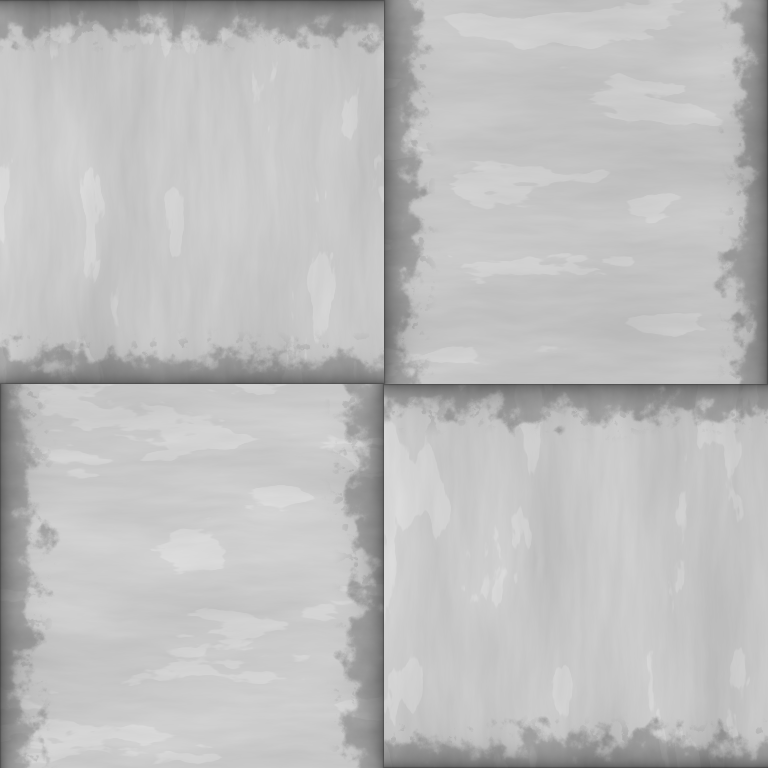
A three.js fragment shader for this pattern:

```glsl
// Two by two checker of pale brushed slabs with alternating grain and grimy, shaded ends.
varying vec2 vUv;

const float TILES = 2.0;              // slabs across and down
const float BASE_GREY = 0.778;
const float CLOUD_DEPTH = 0.13;       // broad tonal drift along the grain
const float FIBRE_DEPTH = 0.035;      // fine streaks
const float FLAKE_LIFT = 0.038;       // pale flakes
const float FLAKE_LEVEL = 0.63;       // higher gives fewer flakes
const vec2 CLOUD_SCALE = vec2(7.0, 1.8);
const vec2 FLAKE_SCALE = vec2(13.0, 4.2);
const vec2 FIBRE_SCALE = vec2(60.0, 9.0);
const float GRIME_REACH = 0.078;      // distances are in slab widths
const float GRIME_RAGGED = 0.17;
const float GRIME_DEPTH = 0.19;
const float SHADOW_WIDTH = 0.032;
const float SHADOW_DEPTH = 0.40;
const float SEAM_WIDTH = 0.005;
const float SEAM_DEPTH = 0.22;

float hash(vec2 p) {
  return fract(sin(dot(p, vec2(127.1, 311.7))) * 43758.5453);
}

float noise(vec2 p) {
  vec2 i = floor(p);
  vec2 f = fract(p);
  f = f * f * (3.0 - 2.0 * f);
  return mix(mix(hash(i), hash(i + vec2(1.0, 0.0)), f.x),
             mix(hash(i + vec2(0.0, 1.0)), hash(i + vec2(1.0, 1.0)), f.x), f.y);
}

float fbm(vec2 p) {
  float sum = 0.0;
  float weight = 0.5;
  for (int i = 0; i < 5; i++) {
    sum += weight * noise(p);
    p = mat2(1.6, 1.2, -1.2, 1.6) * p + 7.3;
    weight *= 0.5;
  }
  return sum / 0.96875;
}

// Slab face with its grain running along y.
float slabFace(vec2 p, vec2 seed) {
  vec2 bent = p + vec2(0.035, 0.05) * (vec2(fbm(p * 5.0 + seed), fbm(p * 5.0 - seed)) - 0.5);
  float cloud = fbm(bent * CLOUD_SCALE + seed) - 0.5;
  float fibre = fbm(bent * FIBRE_SCALE + seed + 31.0) - 0.5;
  float flake = fbm(bent * FLAKE_SCALE + seed + 57.0);
  flake = smoothstep(FLAKE_LEVEL, FLAKE_LEVEL + 0.035, flake);
  return BASE_GREY + CLOUD_DEPTH * cloud + FIBRE_DEPTH * fibre + FLAKE_LIFT * flake;
}

// Ragged dirt that thins into specks away from the slab end.
float grimeMask(vec2 p, float endDist, vec2 seed) {
  float drift = 0.045 * (noise(p * vec2(7.0, 3.0) + seed) - 0.5);
  float grain = fbm(p * 24.0 + seed + 13.0);
  float edge = GRIME_REACH + drift - endDist;
  float body = smoothstep(-0.022, 0.028, edge + GRIME_RAGGED * (grain - 0.5));
  float speck = smoothstep(0.62, 0.72, fbm(p * 40.0 + seed + 71.0));
  float speckZone = smoothstep(-0.07, 0.0, edge);
  float mottle = 0.75 + 0.5 * grain;
  return max(body * mottle, 0.5 * speck * speckZone);
}

void main() {
  vec2 grid = vUv * TILES;
  vec2 cell = min(floor(grid), TILES - 1.0);
  vec2 p = grid - cell;
  vec2 seed = cell * vec2(17.0, 29.0) + 5.0;

  // Odd cells have upright grain, even cells are turned on their side.
  if (mod(cell.x + cell.y, 2.0) < 0.5) p = p.yx;
  float endDist = min(p.y, 1.0 - p.y);
  float sideDist = min(p.x, 1.0 - p.x);

  float grey = slabFace(p, seed);
  grey *= 1.0 - GRIME_DEPTH * grimeMask(p, endDist, seed);

  // Shading narrows slightly toward the corners and ends in a dark seam.
  float width = SHADOW_WIDTH * mix(0.72, 1.0, smoothstep(0.0, 0.09, sideDist));
  grey *= 1.0 - SHADOW_DEPTH * exp(-endDist / width);
  grey *= 1.0 - SEAM_DEPTH * (1.0 - smoothstep(0.0, SEAM_WIDTH, endDist));

  gl_FragColor = vec4(vec3(grey), 1.0);
}
```
